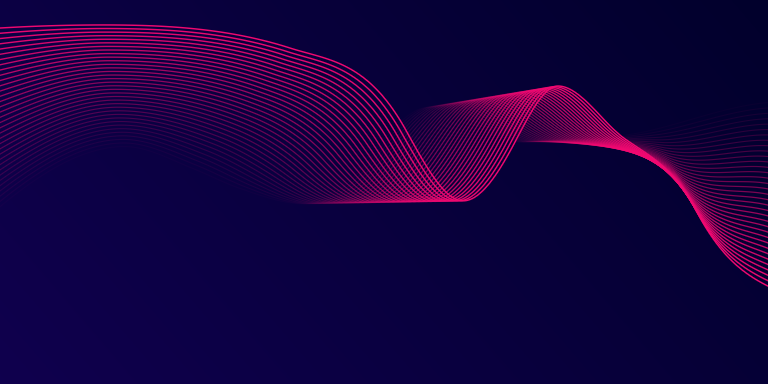
Write a WebGL 2 fragment shader that draws this background.

```glsl
#version 300 es
precision highp float;
// Twisting ribbon of fine pink lines over a deep indigo gradient.

uniform vec2 u_resolution;
out vec4 outColor;

const int KNOTS = 10;
const int LINES = 36;
const vec3 INDIGO = vec3(0.060, 0.0, 0.305);
const vec3 MIDNIGHT = vec3(0.004, 0.0, 0.170);
const vec3 PINK = vec3(0.94, 0.03, 0.44);

// Ribbon edges as knots (x, y, slope); canvas height is 1.
const vec3 LEADING[KNOTS] = vec3[KNOTS](
    vec3(0.000, 0.927, 0.06), vec3(0.270, 0.935, 0.0),
    vec3(0.755, 0.875, -0.32), vec3(1.057, 0.661, -1.8),
    vec3(1.206, 0.477, 0.0), vec3(1.341, 0.630, 1.9),
    vec3(1.453, 0.776, 0.0), vec3(1.628, 0.638, -0.7),
    vec3(1.815, 0.448, -1.9), vec3(2.000, 0.255, -0.5));
const vec3 TRAILING[KNOTS] = vec3[KNOTS](
    vec3(0.000, 0.448, 0.85), vec3(0.326, 0.609, 0.0),
    vec3(0.495, 0.552, -0.4), vec3(0.612, 0.505, -0.3),
    vec3(0.780, 0.469, 0.0), vec3(0.964, 0.609, 1.1),
    vec3(1.107, 0.719, 0.0), vec3(1.354, 0.630, 0.1),
    vec3(1.693, 0.667, 0.3), vec3(2.000, 0.747, 0.1));

vec3 ribbonKnot(int index, float blend) {
    return mix(LEADING[index], TRAILING[index], blend);
}

// Cubic Hermite span between two knots: returns height and slope at x.
vec2 hermite(vec3 a, vec3 b, float x) {
    float span = b.x - a.x;
    float s = (x - a.x) / span;
    float rise = b.y - a.y;
    float c2 = 3.0 * rise - span * (2.0 * a.z + b.z);
    float c3 = span * (a.z + b.z) - 2.0 * rise;
    float height = a.y + s * (span * a.z + s * (c2 + s * c3));
    float slope = a.z + s * (2.0 * c2 + 3.0 * s * c3) / span;
    return vec2(height, slope);
}

// Distance from p to the ribbon line at the given blend of both edges.
float lineDistance(vec2 p, float blend) {
    vec3 a = ribbonKnot(0, blend);
    vec3 b = ribbonKnot(1, blend);
    for (int i = 2; i < KNOTS; i++) {
        if (p.x < b.x) break;
        a = b;
        b = ribbonKnot(i, blend);
    }
    vec2 curve = hermite(a, b, p.x);
    return abs(p.y - curve.x) / sqrt(1.0 + curve.y * curve.y);
}

// Share of a pixel covered by a stroke, also for strokes thinner than it.
float strokeCoverage(float dist, float halfWidth, float pixel) {
    float overlap = halfWidth + 0.5 * pixel - dist;
    return clamp(overlap, 0.0, min(pixel, 2.0 * halfWidth)) / pixel;
}

vec3 background(vec2 uv) {
    return mix(INDIGO, MIDNIGHT, dot(uv, vec2(0.7, 0.3)));
}

vec3 drawRibbon(vec3 color, vec2 p, float pixel) {
    // Faint trailing lines first, bright leading lines on top.
    for (int i = LINES - 1; i >= 0; i--) {
        float blend = float(i) / float(LINES - 1);
        float halfWidth = mix(0.0019, 0.0013, blend);
        float cover = strokeCoverage(lineDistance(p, blend), halfWidth, pixel);
        color = mix(color, PINK, cover * (1.0 - blend));
    }
    return color;
}

void main() {
    vec2 uv = gl_FragCoord.xy / u_resolution;
    vec2 p = uv * vec2(2.0, 1.0);
    float pixel = 1.0 / u_resolution.y;
    outColor = vec4(drawRibbon(background(uv), p, pixel), 1.0);
}
```
